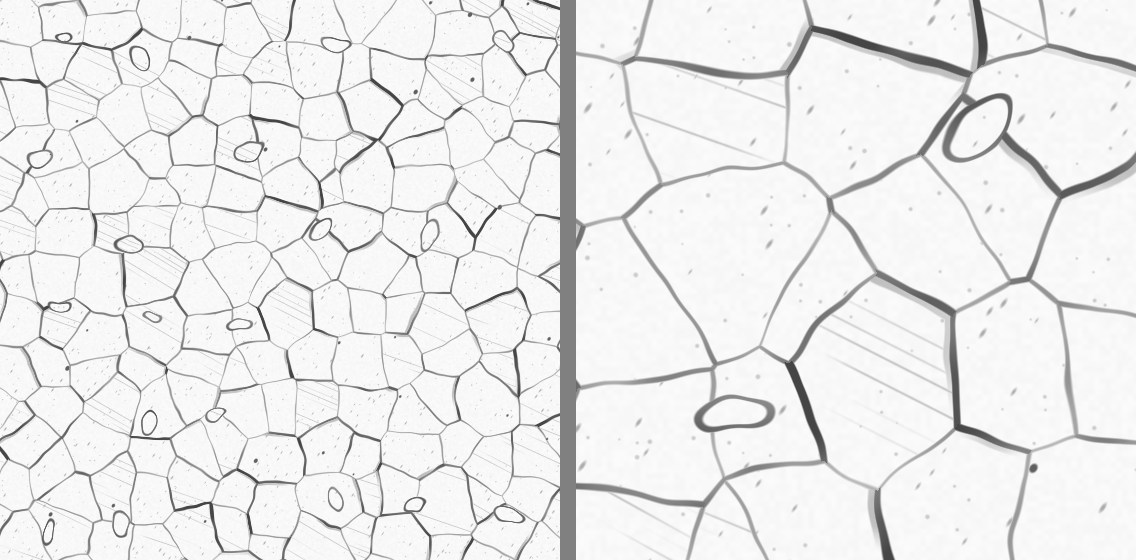
Left: the whole. Right: its middle third, enlarged.
Reproduce this texture procedurally as a WebGL 1 fragment shader.

```glsl
precision highp float;
uniform vec2 u_resolution;

#define GRAINS 13.0          // grain sites across the canvas
#define SIZE_SPREAD 0.34     // inequality of grain sizes
#define WAVINESS 0.0075      // bending of the boundaries
#define THIN 0.0012          // half width of faint boundaries
#define THICK 0.0026         // half width of dark boundaries
#define ISLANDS 6.0          // cells that may hold a small inclusion
#define SCRATCHED 0.3        // share of grains with polishing scratches
#define SCRATCH_ANGLE -0.42
#define SPECK_ANGLE 0.95
#define PAPER vec3(0.985)
#define INK vec3(0.27)

float hash(vec2 p) {
  vec3 h = fract(p.xyx * 0.1031);
  h += dot(h, h.yzx + 33.33);
  return fract((h.x + h.y) * h.z);
}

vec2 hash2(vec2 p) {
  return vec2(hash(p + 7.0), hash(p + 91.0));
}

float noise(vec2 p) {
  vec2 i = floor(p), f = fract(p);
  f = f * f * (3.0 - 2.0 * f);
  return mix(mix(hash(i), hash(i + vec2(1, 0)), f.x),
             mix(hash(i + vec2(0, 1)), hash(i + vec2(1, 1)), f.x), f.y);
}

vec2 noise2(vec2 p) {
  return vec2(noise(p), noise(p + 53.7)) - 0.5;
}

vec2 rotate(vec2 p, float angle) {
  float c = cos(angle), s = sin(angle);
  return vec2(c * p.x + s * p.y, c * p.y - s * p.x);
}

// Smooth coverage of a shape with signed distance d
float fill(float d) {
  float soft = max(0.7 / u_resolution.y, 0.0008);
  return 1.0 - smoothstep(-soft, soft, d);
}

vec2 site(vec2 id) {
  return id + 0.08 + 0.84 * hash2(id);
}

// Squared distance to a site, reduced by its random weight
float power(vec2 p, vec2 id) {
  vec2 r = p - site(id);
  return dot(r, r) - SIZE_SPREAD * hash(id + 31.0);
}

// Boundary ink at p; also returns the id of the grain
float boundaries(vec2 p, out vec2 grain) {
  vec2 g = p * GRAINS, base = floor(g);
  float best = 100.0;
  grain = base;
  for (int y = -2; y <= 2; y++)
    for (int x = -2; x <= 2; x++) {
      vec2 id = base + vec2(x, y);
      float d = power(g, id);
      if (d < best) { best = d; grain = id; }
    }
  float ink = 0.0;
  float wear = 0.68 + 0.55 * noise(p * 34.0);
  for (int y = -2; y <= 2; y++)
    for (int x = -2; x <= 2; x++) {
      vec2 id = base + vec2(x, y);
      if (id == grain) continue;
      float gap = length(site(id) - site(grain));
      float d = (power(g, id) - best) / (2.0 * gap * GRAINS);
      float k = hash(id + grain + 17.0);
      float dark = k * k;
      float line = fill(d - mix(THIN, THICK, dark) * wear);
      ink = max(ink, line * mix(0.46, 1.0, dark) * wear);
      // One-sided grey relief beside the darker boundaries
      float side = step(0.0, dot(id - grain, vec2(1.0, 0.37)));
      float relief = side * step(0.72, k) * smoothstep(0.4, 0.7, noise(p * 22.0 + 9.0));
      ink = max(ink, 0.32 * relief * fill(d - 0.0055));
    }
  return min(ink, 1.0);
}

// Broken parallel lines running across a grain
float scratches(vec2 p, vec2 grain) {
  vec2 q = rotate(p, SCRATCH_ANGLE + 0.25 * (hash(grain + 5.0) - 0.5));
  float row = q.y * 95.0, id = floor(row);
  float offset = abs(fract(row) - 0.3 - 0.4 * hash(vec2(id, 3.0))) / 95.0;
  float broken = smoothstep(0.35, 0.75, noise(vec2(q.x * 11.0, id * 7.3)));
  float present = step(0.4, hash(vec2(id, 11.0)));
  return 0.3 * present * broken * fill(offset - 0.0006);
}

// Scattered flecks, elongated along x
float specks(vec2 p, float cells, float chance, float radius, float stretch) {
  vec2 id = floor(p * cells);
  vec2 q = p - (id + 0.3 + 0.4 * hash2(id + cells)) / cells;
  q.x /= stretch;
  float size = radius * (0.5 + hash(id + 23.0));
  return step(hash(id + 3.0 * cells), chance) * fill(length(q) - size);
}

// Signed distance to a small, lumpy inclusion
float island(vec2 p) {
  vec2 id = floor(p * ISLANDS);
  if (hash(id + 61.0) > 0.42) return 1.0;
  vec2 q = p - (id + 0.25 + 0.5 * hash2(id + 43.0)) / ISLANDS;
  q = rotate(q, 6.28 * hash(id + 77.0)) * vec2(0.8, 1.3);
  return length(q) - mix(0.009, 0.021, hash(id + 19.0));
}

void main() {
  vec2 uv = gl_FragCoord.xy / u_resolution.y;
  vec2 p = uv + WAVINESS * (2.0 * noise2(uv * 17.0) + 0.5 * noise2(uv * 55.0));
  vec2 grain;
  float ink = boundaries(p, grain);

  // Inclusions cover the boundaries beneath them
  float d = island(p + 0.01 * noise2(uv * 40.0));
  ink *= 1.0 - fill(d);
  ink = max(ink, fill(abs(d) - 0.0018) * (0.55 + 0.4 * noise(uv * 30.0)));

  // Surface marks inside the grains
  if (hash(grain + 13.0) < SCRATCHED) ink = max(ink, scratches(uv, grain));
  vec2 q = rotate(uv, SPECK_ANGLE);
  float density = 0.04 + 0.22 * pow(hash(grain + 29.0), 3.0);
  ink = max(ink, 0.42 * specks(q, 75.0, density, 0.0008, 2.6));
  ink = max(ink, 0.25 * specks(uv, 110.0, 0.1, 0.0009, 1.0));
  ink = max(ink, 0.85 * specks(q, 13.0, 0.12, 0.0026, 1.3));

  // Fine paper grain
  vec3 paper = PAPER - 0.022 * noise(uv * 300.0);
  gl_FragColor = vec4(mix(paper, INK, ink), 1.0);
}
```
